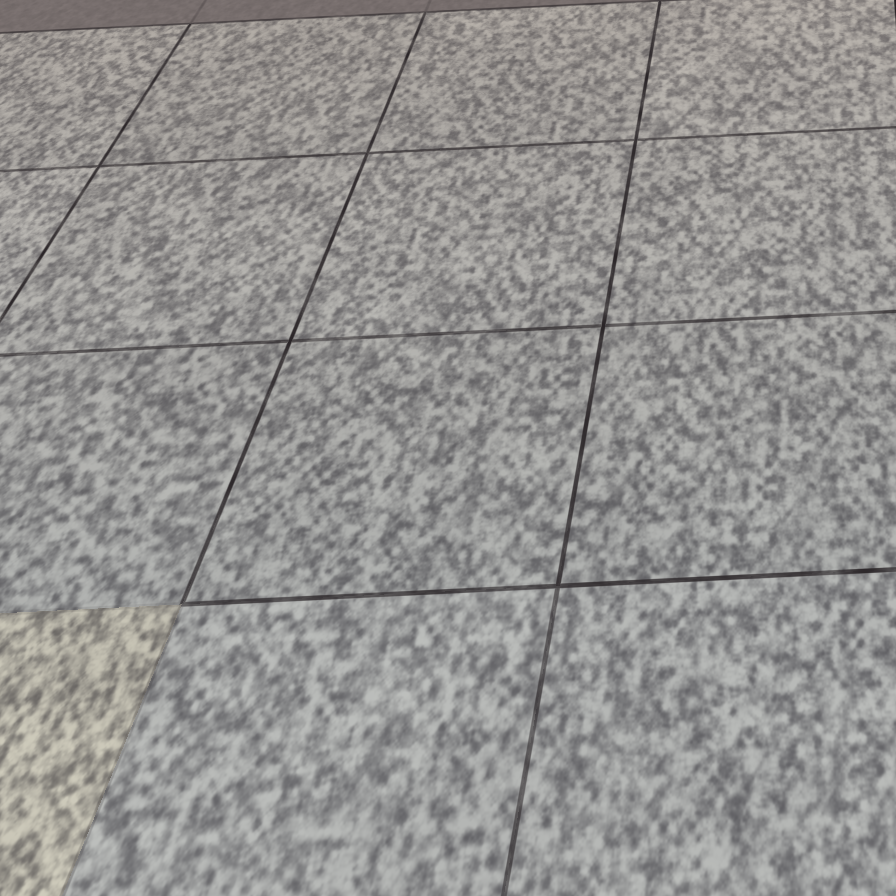
A Shadertoy shader for this texture:

```glsl
// Speckled granite paving seen at a slant: a projective map turns the canvas
// into slab units, where noise gives the grain, a hash varies each slab, and
// distances to whole numbers give the dark joints. A brown kerb closes the top.

const vec3 STONE_DARK  = vec3(0.385, 0.378, 0.390);
const vec3 STONE_LIGHT = vec3(0.715, 0.712, 0.700);
const vec3 KERB_COLOR  = vec3(0.465, 0.430, 0.425);
const vec3 JOINT_COLOR = vec3(0.165, 0.145, 0.155);
const float KERB_ROW = 3.0;

float hash(vec2 p) {
    return fract(sin(dot(p, vec2(127.1, 311.7))) * 43758.547);
}

float noise(vec2 p) {
    vec2 cell = floor(p), f = fract(p);
    f = f * f * (3.0 - 2.0 * f);
    float low  = mix(hash(cell), hash(cell + vec2(1, 0)), f.x);
    float high = mix(hash(cell + vec2(0, 1)), hash(cell + vec2(1, 1)), f.x);
    return mix(low, high, f.y);
}

// Perspective: slab columns lean together, rows shrink toward the horizon.
vec2 toSlabs(vec2 uv) {
    float height = uv.y - 0.049 * uv.x;
    float depth = 2.04 - height;
    float across = 4.194 * (uv.x - 0.0693 - 0.411 * uv.y);
    float along = 4.988 * (height - 0.3155);
    return vec2(across, along) / depth;
}

// Coverage of the joint nearest to a slab coordinate.
float joint(float coord, float halfWidth, float blur) {
    float d = abs(coord - round(coord));
    return 1.0 - smoothstep(halfWidth - blur, halfWidth + blur, d);
}

// Mineral grain: medium crystals with finer flecks on top.
float grain(vec2 p) {
    mat2 turn = mat2(0.8, 0.6, -0.6, 0.8);
    return 0.60 * noise(p) + 0.28 * noise(turn * p * 1.9 + 17.0)
         + 0.12 * noise(p * 3.7 + 41.0);
}

vec3 slabColor(vec2 slab, vec2 id) {
    float seed = hash(id + 3.7);
    float far = clamp(slab.y / KERB_ROW, 0.0, 1.0);

    // Every slab is cut from another part of the stone.
    vec2 p = slab * vec2(46.0, 33.0) * mix(0.92, 1.15, seed) + seed * 90.0;
    float shade = smoothstep(0.02, 0.85, grain(p));
    shade = mix(shade, 0.62, 0.22 * far);
    shade += 0.12 * (noise(slab * 4.5 + 9.0) - 0.5);
    vec3 color = mix(STONE_DARK, STONE_LIGHT, shade);

    // Cool grey nearby, warmer and more varied farther away.
    vec3 tint = mix(vec3(0.985, 1.0, 1.005), vec3(1.02, 0.99, 0.965), far);
    color *= tint * (0.97 + 0.06 * hash(id + 8.3));

    // The near left corner holds a paler, yellowish slab.
    float pale = step(id.x, -0.5) * step(id.y, -0.5);
    return color * mix(vec3(1.0), vec3(1.11, 1.08, 1.01), pale);
}

// Joints between columns: filled with sand in the nearest row.
float columnJoint(vec2 slab, float blur) {
    float near = step(slab.y, 0.0);
    float line = round(slab.x);
    float strength = mix(0.88, line < 0.5 ? 0.22 : 0.62, near);
    strength *= slab.y > KERB_ROW ? 0.3 : 1.0;
    strength *= 0.75 + 0.4 * noise(vec2(line * 7.0, slab.y * 12.0));
    return strength * joint(slab.x, 0.0065, blur);
}

// Joints between rows: tighter, and fainter with distance.
float rowJoint(vec2 slab, float blur) {
    float line = round(slab.y);
    float strength = line < 0.5 ? 0.85 : 0.65;
    strength *= (line < 0.5 && slab.x < 0.0) ? 0.12 : 1.0;
    strength *= 0.7 + 0.45 * noise(vec2(slab.x * 11.0, line * 5.0));
    return strength * joint(slab.y, 0.0075, blur);
}

void mainImage(out vec4 fragColor, in vec2 fragCoord) {
    vec2 slab = toSlabs(fragCoord / iResolution.xy);
    vec2 blur = 0.75 * fwidth(slab);

    // Stone, then the smoother kerb beyond the last row.
    vec3 color = slabColor(slab, floor(slab));
    vec3 kerb = KERB_COLOR * (0.92 + 0.16 * grain(slab * vec2(50.0, 38.0)));
    color = mix(color, kerb, smoothstep(-blur.y, blur.y, slab.y - KERB_ROW));

    // Joints cut through everything.
    float gap = max(columnJoint(slab, blur.x), rowJoint(slab, blur.y));
    color = mix(color, JOINT_COLOR, clamp(gap, 0.0, 1.0));

    fragColor = vec4(color, 1.0);
}
```
